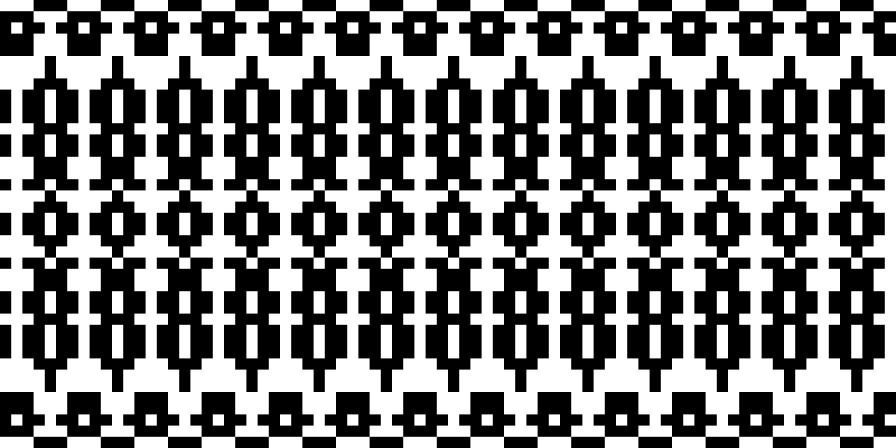
This pattern is drawn by a WebGL 1 fragment shader. Its source:

```glsl
precision highp float;
// Woven black and white border: stepped spindle motifs between two square-and-hole edgings.
uniform vec2 u_resolution;

// First dark column of a row, counted outward from the motif axis.
float darkStart(float row) {
  // Edging of small squares with a hole
  if (row < 0.5) return 0.0;
  if (row < 4.5) return row == 2.0 ? 1.0 : 2.0;
  // Single-column stems
  if (row < 6.5 || row == 17.0) return -1.0;
  // Solid joints
  if (row == 7.0 || row == 11.0 || row == 14.0 || row == 15.0 || row == 18.0) return 0.0;
  // Wide rows with an open centre
  return 1.0;
}

// Brightness of one square stitch; the rows mirror about the middle.
float stitch(vec2 cell) {
  float fromAxis = abs(mod(cell.x - 1.0, 6.0) - 3.0);
  float row = min(cell.y, 39.0 - cell.y);
  return step(1.0, abs(fromAxis - darkStart(row) - 0.5));
}

void main() {
  vec2 grid = vec2(80.0, 40.0);
  vec2 pixel = grid / u_resolution;
  vec2 corner = gl_FragCoord.xy * pixel + 0.5 * pixel;

  // Share of the pixel covered by each of the up to four stitches it touches
  vec2 cell = floor(corner);
  vec2 cover = clamp((corner - cell) / pixel, 0.0, 1.0);
  float below = mix(stitch(cell - 1.0), stitch(cell - vec2(0.0, 1.0)), cover.x);
  float above = mix(stitch(cell - vec2(1.0, 0.0)), stitch(cell), cover.x);

  gl_FragColor = vec4(vec3(mix(below, above, cover.y)), 1.0);
}
```
